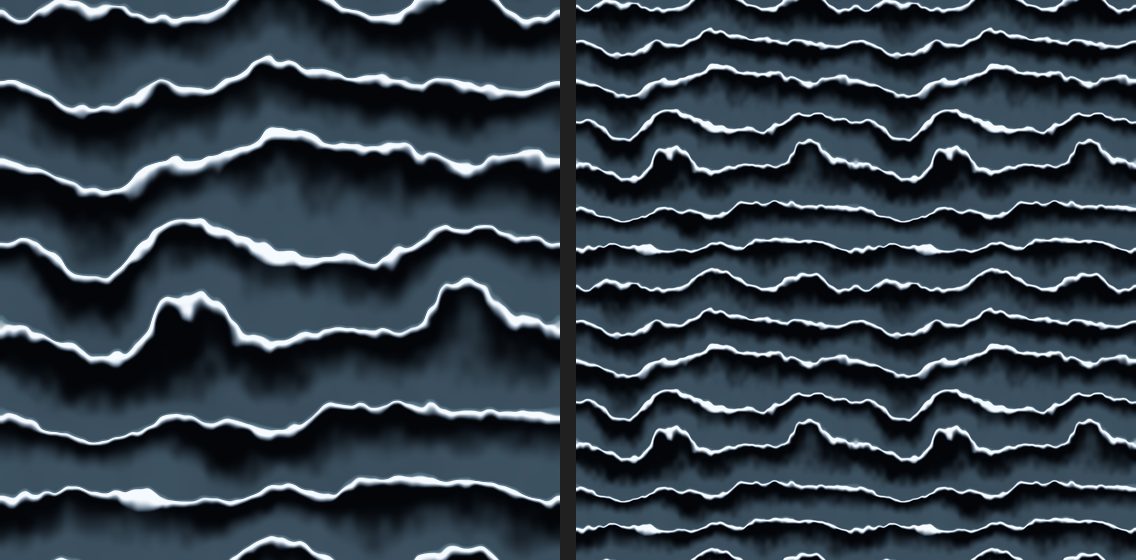
Left: one tile. Right: repeated 2 by 2.
A three.js fragment shader for this pattern:

```glsl
// Seven rolling bands of dark water, each topped by a ragged crest of white foam.
varying vec2 vUv;

float hash(vec2 p) {
  return fract(sin(dot(p, vec2(127.1, 311.7))) * 43758.5453);
}

// Value noise with a whole number of cells per canvas, so it wraps.
float wrapNoise(vec2 cells, float seed) {
  vec2 p = vUv * cells;
  vec2 i = floor(p);
  vec2 f = p - i;
  f = f * f * f * (f * (f * 6.0 - 15.0) + 10.0);
  vec2 lo = mod(i, cells) + seed;
  vec2 hi = mod(i + 1.0, cells) + seed;
  return mix(mix(hash(lo), hash(vec2(hi.x, lo.y)), f.x),
             mix(hash(vec2(lo.x, hi.y)), hash(hi), f.x), f.y);
}

// Swell, chop and ripples that displace the crests.
float crestWarp() {
  float sum = 0.0;
  float amplitude = 0.85;
  vec2 cells = vec2(6.0, 4.0);
  for (int octave = 0; octave < 4; octave++) {
    sum += amplitude * (wrapNoise(cells, 17.0 * float(octave) + 3.0) - 0.5);
    amplitude *= octave == 0 ? 0.28 : 0.62;
    cells *= 2.0;
  }
  return sum;
}

void main() {
  // Depth below the crest: 0 at the crest, 1 at the next one down.
  float depth = fract(crestWarp() - 7.0 * vUv.y);

  // Water: black under the crest, clearing to slate in mottled clouds.
  float cloud = 0.6 * wrapNoise(vec2(7.0, 6.0), 81.0)
              + 0.25 * wrapNoise(vec2(18.0, 15.0), 97.0)
              + 0.15 * wrapNoise(vec2(42.0, 30.0), 113.0) - 0.5;
  vec3 slate = vec3(0.235, 0.315, 0.375) * (0.97 + 0.12 * cloud);
  float clearing = smoothstep(0.25, 0.8, depth + 0.45 * cloud);
  vec3 water = mix(vec3(0.01, 0.02, 0.035), slate, clearing);

  // Foam: uneven thickness, with a few broad misty patches.
  float patches = wrapNoise(vec2(8.0, 9.0), 131.0);
  float lumps = wrapNoise(vec2(34.0, 28.0), 149.0);
  float thickness = 0.07 + 0.09 * patches + 0.09 * lumps
                  + 0.22 * smoothstep(0.78, 0.98, patches);
  float foam = 1.0 - smoothstep(0.15 * thickness, thickness, depth);
  foam *= 0.85 + 0.3 * lumps;
  vec3 color = mix(water, vec3(0.38, 0.46, 0.54), smoothstep(0.0, 0.5, foam));
  color = mix(color, vec3(0.96, 0.98, 1.0), smoothstep(0.35, 0.9, foam));

  // Soft upper rim and a faint glow just above it.
  vec3 glow = vec3(0.33, 0.44, 0.51);
  color = mix(color, glow, smoothstep(0.965, 1.0, depth));
  color = mix(glow, color, smoothstep(0.0, 0.025, depth));
  gl_FragColor = vec4(color, 1.0);
}
```
